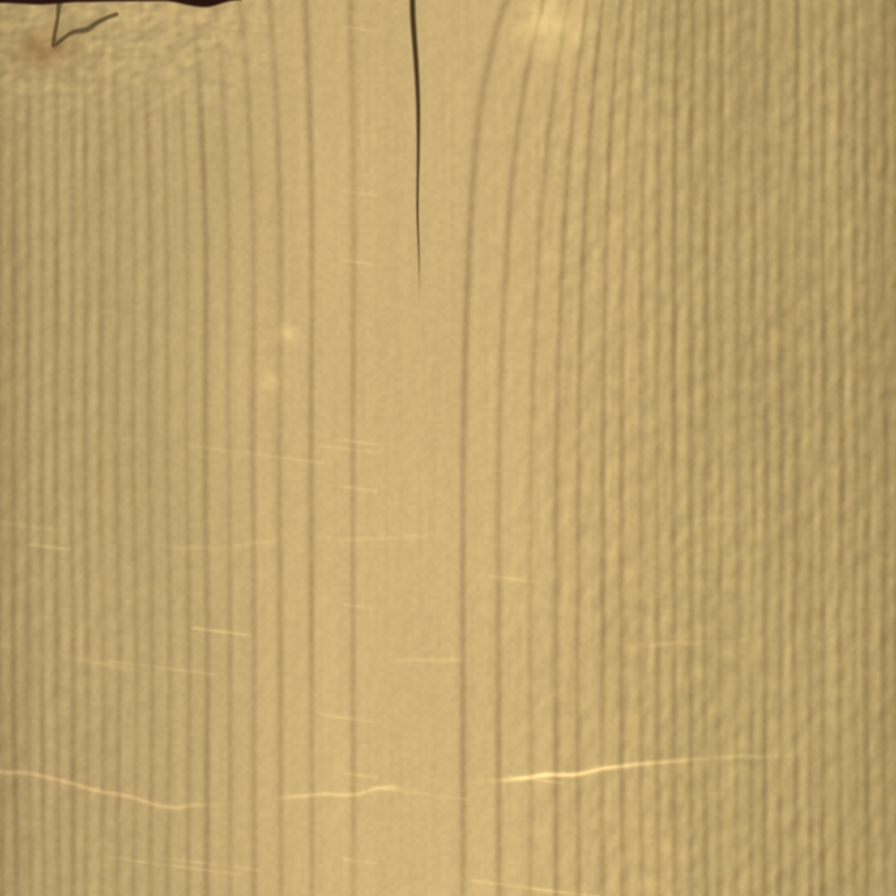
This texture is drawn by a Shadertoy shader. Its source:

```glsl
// Pale sawn pine board: vertical growth rings, a drying crack, a knot corner and light scratches.

const vec3 WOOD = vec3(0.80, 0.69, 0.468);
const vec3 RING_TINT = vec3(0.9, 1.0, 1.05);   // rings lose a little more blue
const vec3 CRACK_COLOR = vec3(0.27, 0.21, 0.12);
const vec3 EDGE_COLOR = vec3(0.16, 0.08, 0.06);
const vec3 STAIN_COLOR = vec3(0.50, 0.36, 0.19);
const float PITH_X = 0.452;
const float RING_WIDTH = 0.0042;
const float RING_DEPTH = 0.135;
const float RIPPLE_DEPTH = 0.085;
const float STREAK_DEPTH = 0.06;
const int SCRATCHES = 20;

float hash(vec2 p) {
    vec3 q = fract(p.xyx * 0.1031);
    q += dot(q, q.yzx + 33.33);
    return fract((q.x + q.y) * q.z);
}

float noise(vec2 p) {
    vec2 i = floor(p), f = fract(p);
    f = f * f * (3.0 - 2.0 * f);
    return mix(mix(hash(i), hash(i + vec2(1, 0)), f.x),
               mix(hash(i + vec2(0, 1)), hash(i + vec2(1, 1)), f.x), f.y);
}

float bell(float x) { return exp(-x * x); }

float segment(vec2 p, vec2 a, vec2 b) {
    vec2 d = b - a;
    return length(p - a - d * clamp(dot(p - a, d) / dot(d, d), 0.0, 1.0));
}

// Darkness of the growth rings, wide near the pith and tight towards the sides.
float growthRings(vec2 p) {
    float fromTop = exp((p.y - 1.0) / 0.17);
    p.x -= 0.052 * fromTop * bell((p.x - 0.59) / 0.11);
    p.x += 0.018 * fromTop * bell((p.x - 0.23) / 0.12);
    p.x += 0.004 * (noise(p * vec2(7, 4)) - 0.5);
    float d = abs(p.x - PITH_X);
    float inner = min(d, 0.35);
    float phase = 12.0 * inner + 70.0 * inner * inner + 61.0 * (d - inner);
    float density = 12.0 + 140.0 * inner;
    float id = floor(phase + 0.5);
    vec2 key = vec2(id, p.x < PITH_X ? 7.0 : 31.0);
    float offset = (phase - id + 0.22 * (hash(key) - 0.5)) / density;
    float strength = mix(0.6, 1.0, hash(key + 50.0));
    strength *= 0.8 + 0.4 * noise(vec2(id * 3.7 + key.y, p.y * 6.0));
    float corner = smoothstep(0.85, 0.95, p.y) * smoothstep(0.3, 0.2, p.x);
    return step(0.5, id) * strength * (1.0 - 0.8 * corner) * bell(offset / RING_WIDTH);
}

// Embossed tool marks and upright fibres, strongest on the right.
float surface(vec2 p) {
    vec2 q = vec2(p.x * 125.0 - p.y * 14.0, p.y * 62.0 + p.x * 22.0);
    float ripple = noise(q) - noise(q + vec2(0.6, -0.4));
    float coarse = mix(0.22, 1.0, smoothstep(0.48, 0.72, p.x));
    coarse = max(coarse, 0.55 * smoothstep(0.3, 0.1, p.x));
    float knot = smoothstep(0.82, 0.96, p.y) * smoothstep(0.36, 0.2, p.x);
    float fibre = noise(vec2(p.x * 70.0 + p.y * 80.0, p.y * 130.0 - p.x * 80.0)) - 0.5;
    float streak = noise(vec2(p.x * 190.0, p.y * 7.0)) - 0.5;
    float cloud = noise(p * vec2(11, 5) + 4.0) - 0.5;
    float grit = noise(p * 210.0) - 0.5;
    return RIPPLE_DEPTH * coarse * ripple + STREAK_DEPTH * mix(0.4, 1.0, coarse) * streak
         + 0.16 * knot * fibre + 0.03 * cloud + 0.04 * grit;
}

// Pale scratches: short random dashes, then long bent sweeps near the bottom.
float scratches(vec2 p) {
    float glow = 0.0;
    for (int i = 0; i < SCRATCHES; i++) {
        vec2 k = vec2(float(i), 3.0);
        bool column = i < 8;
        float row = column ? (float(i) + hash(k + 11.0)) / 8.0 : 0.55 * hash(k + 11.0);
        vec2 a = vec2(column ? 0.385 : 0.6 * hash(k), row);
        float len = column ? 0.035 : 0.04 + 0.13 * hash(k + 23.0);
        float d = segment(p, a, a + len * vec2(1.0, -0.13));
        float worn = 0.3 + 0.9 * noise(p * vec2(45, 20) + k);
        glow += worn * mix(0.05, 0.11, hash(k + 37.0)) * bell(d / 0.0021);
    }
    float bend = 0.22 * max(0.2 - p.x, 0.0) + 0.09 * max(p.x - 0.2, 0.0);
    for (int i = 0; i < 3; i++) {
        float n = float(i);
        float y = 0.095 + 0.145 * n + bend * (1.0 - 0.2 * n) + 0.006 * noise(vec2(p.x * 28.0, n));
        float gaps = smoothstep(0.3, 0.75, noise(vec2(p.x * 24.0, n * 9.0 + 2.0)));
        float fade = smoothstep(0.95, 0.75, p.x) / (1.0 + n);
        float bright = 0.13 * gaps + 0.2 * gaps * bell((p.x - 0.63) / 0.09) * step(n, 0.5);
        glow += fade * bright * bell((p.y - y) / 0.0028);
    }
    return glow;
}

void mainImage(out vec4 fragColor, in vec2 fragCoord) {
    vec2 p = fragCoord / iResolution.xy;
    float soft = 1.5 / iResolution.y + 0.0008;

    // Broad light, then rings and relief
    float tone = 1.01 - 0.085 * smoothstep(0.08, 0.42, abs(p.x - 0.48));
    tone -= 0.06 * smoothstep(0.06, 0.0, min(p.x, 1.0 - p.x));
    tone += 0.035 * (0.5 - p.y) * smoothstep(0.0, 0.4, p.x);
    tone += surface(p) + scratches(p);
    tone += 0.15 * bell(length((p - vec2(0.615, 0.97)) / vec2(0.035, 0.028))) * (0.5 + noise(p * 70.0));
    tone += 0.13 * bell(length(p - vec2(0.32, 0.628)) / 0.010);
    tone += 0.09 * bell(length(p - vec2(0.302, 0.575)) / 0.011);
    vec3 color = WOOD * (tone - RING_DEPTH * growthRings(p) * RING_TINT);
    color.b -= 0.012 * smoothstep(0.45, 0.8, p.x);

    // Drying crack tapering down from the top
    float down = 1.0 - p.y;
    float crackX = 0.461 + 0.005 * smoothstep(0.0, 0.13, down) + 0.004 * (noise(vec2(3.0, p.y * 13.0)) - 0.5);
    float halfWidth = mix(0.0028, 0.0007, smoothstep(0.0, 0.28, down));
    float crack = smoothstep(halfWidth + soft, halfWidth - soft, abs(p.x - crackX));
    color = mix(color, CRACK_COLOR, crack * smoothstep(0.35, 0.24, down));

    // Stained, broken corner and dark upper edge
    float stain = bell(length((p - vec2(0.05, 0.945)) / vec2(0.03, 0.018)));
    color = mix(color, STAIN_COLOR, 0.6 * stain * (0.3 + noise(p * 60.0)));
    vec2 ragged = p + 0.008 * (vec2(noise(p * 50.0), noise(p * 50.0 + 9.0)) - 0.5);
    float split = min(segment(ragged, vec2(0.13, 0.985), vec2(0.06, 0.952)),
                      segment(ragged, vec2(0.068, 1.0), vec2(0.06, 0.952)));
    color = mix(color, CRACK_COLOR, 0.7 * smoothstep(0.002 + soft, 0.0, split));
    float edge = 0.001 + 0.008 * noise(vec2(p.x * 22.0, 5.0));
    edge *= smoothstep(0.27, 0.23, p.x);
    color = mix(color, EDGE_COLOR, smoothstep(-soft, soft, edge - down) * step(p.x, 0.27));

    fragColor = vec4(clamp(color, 0.0, 1.0), 1.0);
}
```
